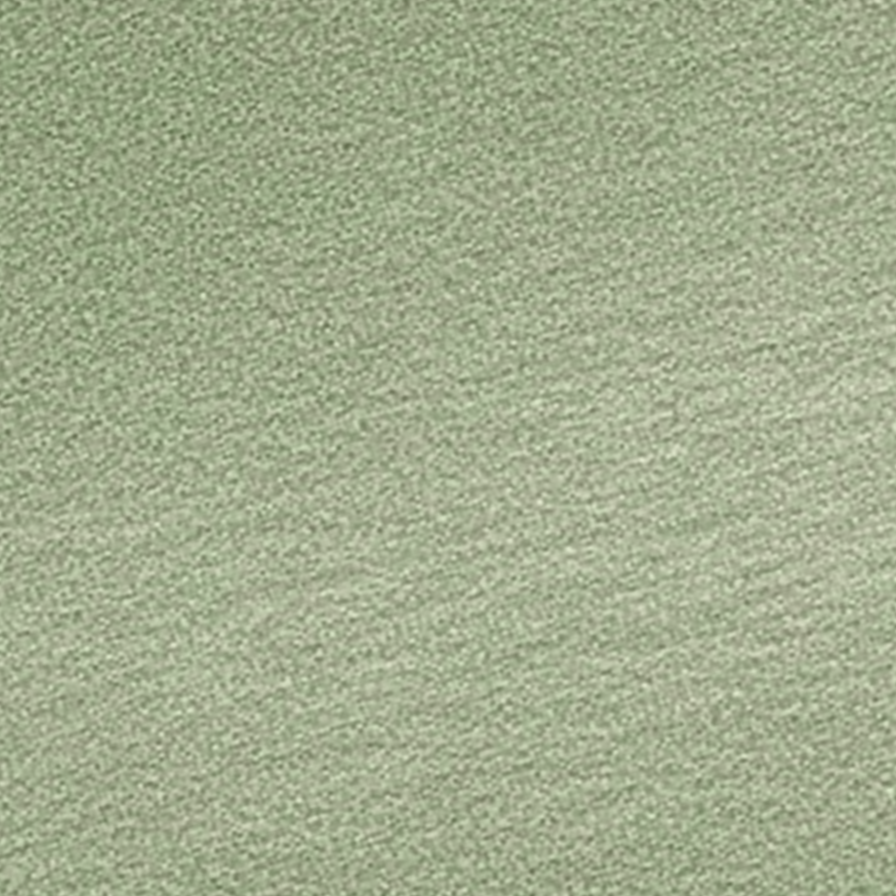
Write a three.js fragment shader that draws this texture.

```glsl
// Pale sage cloth: crisp speckled grain over a soft diagonal sheen.
// Noise minus its shifted copies gives grain without broad blotches; stretched
// along a slightly rising direction it gives broken threads in the light area.

#define SHADE_COLOR vec3(0.583, 0.634, 0.502)
#define SHEEN_COLOR vec3(0.683, 0.716, 0.605)
#define THREAD_ANGLE 0.23
#define CROSS_ANGLE 0.95
#define GRAIN_CELLS 195.0
#define GRAIN_CONTRAST 0.118
#define THREAD_CELLS vec2(20.0, 125.0)
#define THREAD_CONTRAST 0.070
#define TINT_STRENGTH 0.012

varying vec2 vUv;

float hash(vec2 cell) {
  vec3 p = fract(vec3(cell.xyx) * 0.1031);
  p += dot(p, p.yzx + 33.33);
  return fract((p.x + p.y) * p.z);
}

// Smooth value noise from -1 to 1.
float noise(vec2 p) {
  vec2 cell = floor(p);
  vec2 f = fract(p);
  f = f * f * (3.0 - 2.0 * f);
  float low = mix(hash(cell), hash(cell + vec2(1.0, 0.0)), f.x);
  float high = mix(hash(cell + vec2(0.0, 1.0)), hash(cell + 1.0), f.x);
  return 2.0 * mix(low, high, f.y) - 1.0;
}

// Noise with its slow variation removed, mostly across the threads.
float crispNoise(vec2 p) {
  return noise(p) - 0.5 * noise(p + vec2(0.2, 1.3)) - 0.3 * noise(p + vec2(1.3, -0.2));
}

vec2 rotate(vec2 p, float angle) {
  float c = cos(angle);
  float s = sin(angle);
  return vec2(c * p.x + s * p.y, c * p.y - s * p.x);
}

// Two crossed layers of speckles, so that no grid shows.
float grain(vec2 p) {
  float along = crispNoise(p * GRAIN_CELLS * vec2(0.85, 1.1) + 417.0);
  float crossed = crispNoise(rotate(p, CROSS_ANGLE) * GRAIN_CELLS + 941.0);
  return 0.8 * along + 0.6 * crossed;
}

// Short dashes, each with a dark edge, and a few longer faint lines.
float threads(vec2 p) {
  vec2 q = p * THREAD_CELLS + 183.0;
  float dashes = noise(q) - 0.5 * noise(q + vec2(0.0, 1.2));
  float lines = noise(p * THREAD_CELLS * vec2(0.4, 0.7) + 529.0);
  return 0.75 * dashes + 0.3 * lines;
}

// Amount of light: a broad diagonal band, brighter to the right.
float sheen(vec2 uv, float across) {
  float offset = across - 0.25;
  float band = exp(-offset * offset / 0.12);
  float patches = 0.07 * noise(uv * 4.0 + 7.0) + 0.04 * noise(uv * 11.0 + 61.0);
  return clamp(0.65 * band + 0.3 * uv.x + patches, 0.0, 1.0);
}

void main() {
  vec2 cloth = rotate(vUv, THREAD_ANGLE);
  float light = sheen(vUv, cloth.y);
  vec3 color = mix(SHADE_COLOR, SHEEN_COLOR, light);

  // Grain is strongest in the shade, threads in the light.
  color += GRAIN_CONTRAST * mix(1.1, 0.9, light) * grain(cloth);
  color += THREAD_CONTRAST * mix(0.2, 1.0, light) * threads(cloth);

  // Small drifts between green and beige.
  float tint = noise(cloth * vec2(60.0, 90.0) + 211.0) + 0.4 * noise(vUv * 9.0 + 137.0);
  color += TINT_STRENGTH * tint * vec3(1.0, -0.5, 0.6);

  gl_FragColor = vec4(clamp(color, 0.0, 1.0), 1.0);
}
```
